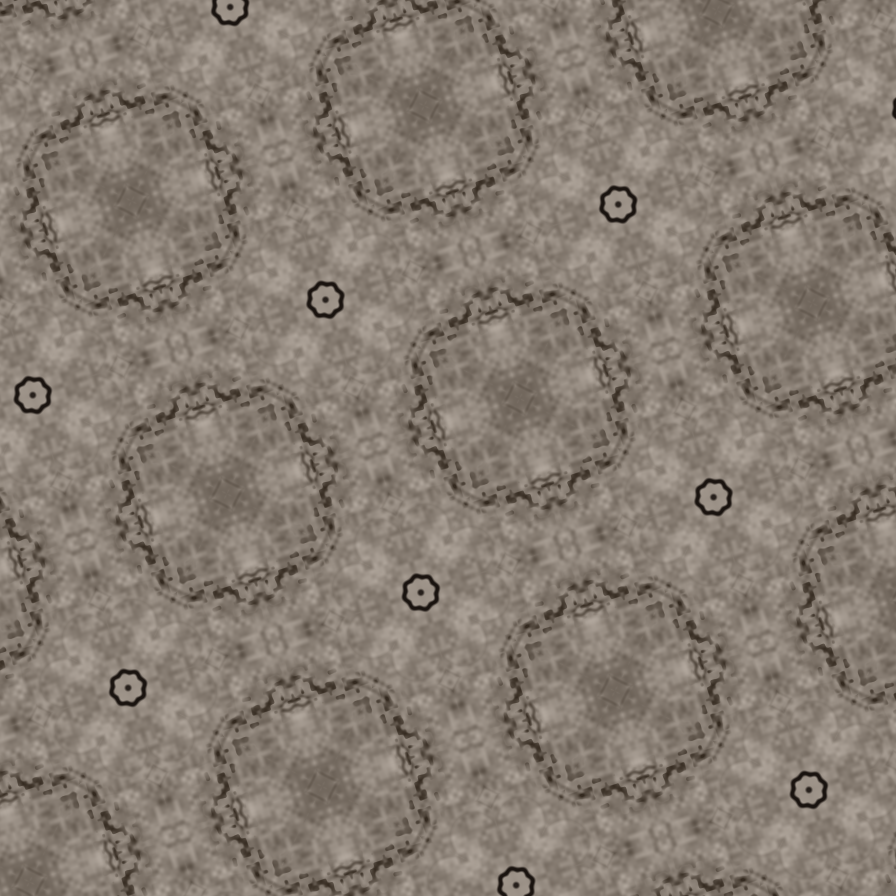
A WebGL 1 fragment shader for this pattern:

```glsl
precision highp float;
// Weathered stone-like kaleidoscope: a tilted square lattice with mirror symmetry.
// Each cell is folded into one triangle holding a black ring, faint bubbles,
// a mottled rosette with broken dark bands, and paired stripes; noise adds grain.

uniform vec2 u_resolution;

#define LATTICE vec2(0.3267, 0.1064)      // first lattice vector, canvas units
#define RING_ORIGIN vec2(0.3633, 0.6654)  // one ring centre, canvas units
#define BASE_TONE 0.515
#define GRAIN 0.15
#define RING_RADIUS 0.053
#define RING_HALF_WIDTH 0.0075
#define BAND_RADIUS 0.325
#define BAND_SPECKLE 0.24
#define WARM_TINT vec3(0.04, 0.0, -0.04)
#define INK vec3(0.10, 0.075, 0.06)

float hash(vec2 p) {
  return fract(sin(dot(p, vec2(127.1, 311.7))) * 43758.547);
}

float noise(vec2 p) {
  vec2 i = floor(p), f = fract(p);
  f = f * f * (3.0 - 2.0 * f);
  return mix(mix(hash(i), hash(i + vec2(1.0, 0.0)), f.x),
             mix(hash(i + vec2(0.0, 1.0)), hash(i + 1.0), f.x), f.y);
}

float blob(vec2 p, vec2 centre, float radius) {
  vec2 d = (p - centre) / radius;
  return exp(-dot(d, d));
}

// Soft stroke of given half width around zero distance
float stroke(float d, float halfWidth, float soft) {
  return 1.0 - smoothstep(halfWidth - soft, halfWidth + soft, abs(d));
}

float speckle(vec2 p) {
  return smoothstep(0.55, 0.85, noise(p));
}

// Mottled background, finest grain strongest
float grain(vec2 p) {
  float sum = 0.0, amplitude = GRAIN, frequency = 62.0;
  for (int i = 0; i < 3; i++) {
    sum += amplitude * (noise(p * frequency + 17.0 * float(i)) - 0.5);
    amplitude *= 0.72;
    frequency *= 0.43;
  }
  return sum;
}

// Rosette: pale petals, dark heart and a broken double band
float rosette(vec2 f) {
  float r = length(f);
  float side = (f.y - f.x) * 0.7071;
  float band = exp(-pow((r - BAND_RADIUS) / 0.055, 2.0));
  float tone = 0.065 * blob(f, vec2(0.0, 0.14), 0.065);
  tone -= 0.06 * blob(f, vec2(0.0), 0.09);
  tone -= 0.06 * stroke(f.x + f.y - 0.052, 0.006, 0.006);
  tone -= 0.12 * blob(f, vec2(0.081), 0.016);
  tone -= band * (0.025 + BAND_SPECKLE * speckle(f * 58.0 + 5.0));

  // Short wavy dashes on the axes, longer mottled arcs on the diagonals
  float wave = 0.004 * cos(f.x * 130.0);
  float dash = stroke(r - 0.274 - wave, 0.006, 0.006)
             + 0.7 * stroke(r - 0.297 + wave, 0.005, 0.006);
  tone -= 0.23 * dash * (1.0 - smoothstep(0.042, 0.062, f.x));
  float arc = stroke(r - 0.355, 0.007, 0.007) + stroke(r - 0.386, 0.006, 0.007);
  arc *= 0.35 + 0.65 * speckle(f * 45.0 + 9.0);
  tone -= 0.16 * arc * (1.0 - smoothstep(0.06, 0.085, side));
  tone -= 0.10 * blob(f, vec2(0.12, 0.278), 0.028);
  return tone;
}

// Faint bubbles that touch on the axes around each ring
float bubbles(vec2 q) {
  vec2 centre = vec2(0.194, 0.080);
  float d = length(q - centre) - 0.078;
  float tone = 0.035 * blob(q, centre, 0.055);
  tone -= 0.055 * stroke(d, 0.005, 0.007) * smoothstep(0.15, 0.23, length(q));
  return tone - 0.05 * stroke(abs(q.x - 0.30) + q.y - 0.035, 0.005, 0.006);
}

// Paired stripes and spots midway between neighbouring rings
float stripes(vec2 q) {
  vec2 m = abs(q - vec2(0.5, 0.0));
  float tone = -0.085 * stroke(m.x - 0.027, 0.008, 0.008)
             * (1.0 - smoothstep(0.035, 0.06, m.y));
  tone -= 0.15 * blob(q, vec2(0.385, 0.012), 0.015);
  return tone - 0.16 * blob(q, vec2(0.475, 0.13), 0.012);
}

void main() {
  vec2 uv = gl_FragCoord.xy / u_resolution;
  vec2 axis = LATTICE, d = uv - RING_ORIGIN;
  vec2 cell = vec2(dot(d, axis), dot(d, vec2(-axis.y, axis.x))) / dot(axis, axis);
  float soft = max(0.005, 0.8 / (min(u_resolution.x, u_resolution.y) * length(axis)));

  // Fold the cell: ring at (0, 0), rosette at (0.5, 0.5)
  vec2 q = abs(fract(cell + 0.5) - 0.5);
  q = vec2(max(q.x, q.y), min(q.x, q.y));

  float tone = BASE_TONE + grain(q) + rosette(0.5 - q) + bubbles(q) + stripes(q);
  float r = length(q);
  tone = mix(tone, 0.57, 0.7 * (1.0 - smoothstep(0.04, 0.05, r)));
  vec3 colour = vec3(clamp(tone, 0.16, 0.66)) + WARM_TINT;

  // Scalloped ring with a centre dot
  float scallop = 0.003 * cos(8.0 * atan(q.y, q.x + 0.00001));
  float ink = stroke(r - RING_RADIUS - scallop, RING_HALF_WIDTH, soft);
  ink = max(ink, 0.9 * (1.0 - smoothstep(0.010 - soft, 0.010 + soft, r)));
  gl_FragColor = vec4(mix(colour, INK, ink), 1.0);
}
```
